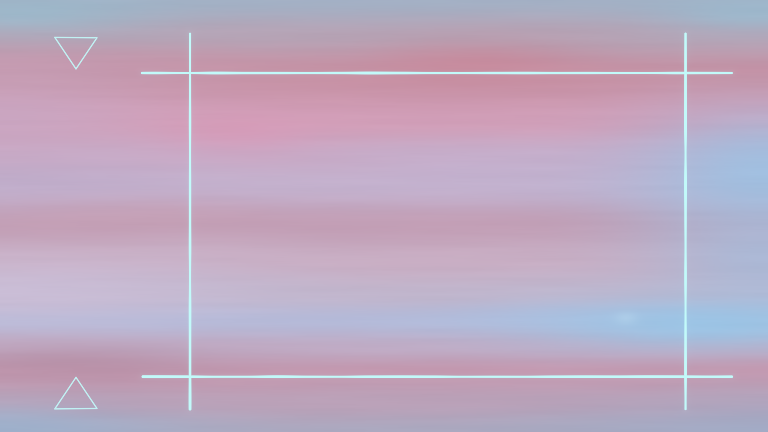
This background is drawn by a Shadertoy shader. Its source:

```glsl
const vec3 STROKE = vec3(0.76, 0.98, 0.98);

float hash(vec2 p) {
    p = fract(p * vec2(0.1031, 0.1137));
    p += dot(p, p.yx + 33.33);
    return fract((p.x + p.y) * p.x * 7.31);
}

float noise(vec2 p) {
    vec2 i = floor(p), f = fract(p);
    f = f * f * (3.0 - 2.0 * f);
    return mix(mix(hash(i), hash(i + vec2(1, 0)), f.x),
               mix(hash(i + vec2(0, 1)), hash(i + vec2(1, 1)), f.x), f.y);
}

float fbm(vec2 p) {
    float sum = 0.0, amp = 0.5;
    for (int i = 0; i < 4; i++) {
        sum += amp * noise(p);
        p = p * 2.03 + 17.0;
        amp *= 0.5;
    }
    return sum;
}

// Blend to the next colour of a vertical ramp
vec3 ramp(vec3 base, vec3 next, float lo, float hi, float y) {
    return mix(base, next, smoothstep(lo, hi, y));
}

// Soft elliptical patch of paint
vec3 wash(vec3 base, vec3 tint, vec2 uv, vec2 centre, vec2 radius, float amount) {
    vec2 d = (uv - centre) / radius;
    return mix(base, tint, amount * exp(-dot(d, d)));
}

float segment(vec2 p, vec2 a, vec2 b) {
    vec2 pa = p - a, ba = b - a;
    return length(pa - ba * clamp(dot(pa, ba) / dot(ba, ba), 0.0, 1.0));
}

float ink(float dist, float halfWidth, float pixel) {
    return 1.0 - smoothstep(-0.5 * pixel, 0.5 * pixel, dist - halfWidth);
}

vec3 horizontalBands(float y) {
    vec3 c = vec3(0.67, 0.66, 0.75);
    c = ramp(c, vec3(0.73, 0.63, 0.72), 0.00, 0.07, y);
    c = ramp(c, vec3(0.765, 0.595, 0.685), 0.07, 0.14, y);
    c = ramp(c, vec3(0.75, 0.67, 0.77), 0.14, 0.20, y);
    c = ramp(c, vec3(0.71, 0.73, 0.85), 0.20, 0.26, y);
    c = ramp(c, vec3(0.755, 0.71, 0.80), 0.26, 0.32, y);
    c = ramp(c, vec3(0.785, 0.68, 0.765), 0.32, 0.40, y);
    c = ramp(c, vec3(0.76, 0.62, 0.71), 0.40, 0.48, y);
    c = ramp(c, vec3(0.765, 0.69, 0.80), 0.48, 0.57, y);
    c = ramp(c, vec3(0.785, 0.67, 0.78), 0.57, 0.64, y);
    c = ramp(c, vec3(0.82, 0.62, 0.72), 0.64, 0.72, y);
    c = ramp(c, vec3(0.775, 0.565, 0.64), 0.72, 0.83, y);
    c = ramp(c, vec3(0.71, 0.64, 0.71), 0.83, 0.92, y);
    return ramp(c, vec3(0.64, 0.69, 0.77), 0.92, 1.0, y);
}

vec3 paint(vec2 uv) {
    vec3 c = horizontalBands(uv.y);
    // Pink and lavender on the left
    c = wash(c, vec3(0.785, 0.66, 0.77), uv, vec2(0.0, 0.73), vec2(0.20, 0.10), 0.75);
    c = wash(c, vec3(0.77, 0.62, 0.71), uv, vec2(0.0, 0.83), vec2(0.25, 0.05), 0.65);
    c = wash(c, vec3(0.74, 0.67, 0.79), uv, vec2(0.05, 0.58), vec2(0.20, 0.05), 0.5);
    c = wash(c, vec3(0.78, 0.63, 0.71), uv, vec2(0.16, 0.50), vec2(0.17, 0.04), 0.5);
    c = wash(c, vec3(0.80, 0.75, 0.85), uv, vec2(0.0, 0.33), vec2(0.28, 0.08), 0.8);
    c = wash(c, vec3(0.71, 0.56, 0.65), uv, vec2(0.10, 0.16), vec2(0.20, 0.045), 0.7);
    // Warm and pale centre
    c = wash(c, vec3(0.85, 0.60, 0.72), uv, vec2(0.31, 0.69), vec2(0.10, 0.05), 0.6);
    c = wash(c, vec3(0.79, 0.52, 0.59), uv, vec2(0.62, 0.86), vec2(0.14, 0.05), 0.55);
    c = wash(c, vec3(0.76, 0.70, 0.82), uv, vec2(0.65, 0.61), vec2(0.20, 0.06), 0.5);
    // Blue on the right
    c = wash(c, vec3(0.62, 0.75, 0.88), uv, vec2(1.0, 0.60), vec2(0.17, 0.14), 0.95);
    c = wash(c, vec3(0.65, 0.73, 0.85), uv, vec2(1.0, 0.40), vec2(0.15, 0.12), 0.8);
    c = wash(c, vec3(0.60, 0.77, 0.90), uv, vec2(0.92, 0.25), vec2(0.25, 0.055), 0.9);
    c = wash(c, vec3(0.72, 0.84, 0.93), uv, vec2(0.815, 0.262), vec2(0.015, 0.014), 0.45);
    // Cool corners
    c = wash(c, vec3(0.61, 0.73, 0.80), uv, vec2(0.03, 0.97), vec2(0.18, 0.05), 0.8);
    c = wash(c, vec3(0.61, 0.73, 0.81), uv, vec2(0.98, 0.97), vec2(0.13, 0.045), 0.8);
    c = wash(c, vec3(0.61, 0.70, 0.81), uv, vec2(0.0, 0.0), vec2(0.20, 0.06), 0.8);
    return wash(c, vec3(0.62, 0.67, 0.78), uv, vec2(1.0, 0.0), vec2(0.25, 0.08), 0.7);
}

float frameDistance(vec2 p) {
    float vertical = min(segment(p, vec2(0.440, 0.922), vec2(0.440, 0.053)),
                         segment(p, vec2(1.587, 0.922), vec2(1.587, 0.053)));
    float horizontal = min(segment(p, vec2(0.329, 0.831), vec2(1.694, 0.831)),
                           segment(p, vec2(0.331, 0.128), vec2(1.694, 0.128)));
    return min(vertical, horizontal);
}

// Two triangles mirrored across a horizontal axis
float triangleDistance(vec2 p) {
    vec2 q = vec2(p.x, abs(p.y - 0.4835));
    vec2 left = vec2(0.127, 0.430), right = vec2(0.2245, 0.429), tip = vec2(0.176, 0.357);
    return min(segment(q, left, right), min(segment(q, right, tip), segment(q, tip, left)));
}

void mainImage(out vec4 fragColor, in vec2 fragCoord) {
    vec2 uv = fragCoord / iResolution.xy;
    vec2 p = (fragCoord - 0.5 * iResolution.xy) / iResolution.y + vec2(0.889, 0.5);
    float pixel = 1.0 / iResolution.y;

    // Brushed background
    float warp = 0.016 * (fbm(uv * vec2(4.0, 9.0)) - 0.47);
    vec3 color = paint(uv + vec2(0.0, warp));
    color += 0.022 * (fbm(uv * vec2(7.0, 85.0)) - 0.47);

    // Hand-drawn strokes
    float frame = frameDistance(p);
    float halfWidth = 0.0029 + 0.0012 * (noise(p * 14.0) - 0.5);
    color = mix(color, STROKE, 0.12 * exp(-frame * 170.0));
    color = mix(color, STROKE, ink(frame, halfWidth, pixel));
    color = mix(color, STROKE, 0.9 * ink(triangleDistance(p), 0.0016, pixel));
    fragColor = vec4(color, 1.0);
}
```
